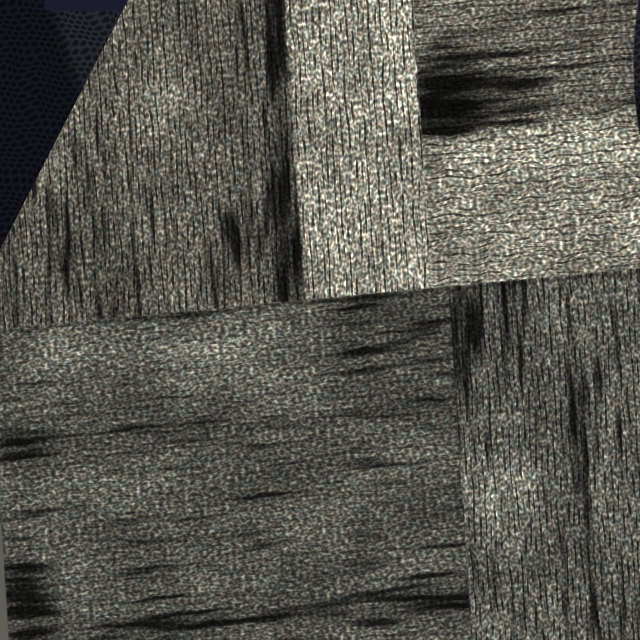
A Shadertoy shader for this texture:

```glsl
// Patchwork of coarse woven panels with worn streaks, beside dark navy cloth.
// Each panel runs its threads up or across; gradient noise gives the grain,
// and soft elliptical spots place the faded and the dark worn areas.

vec2 gradientAt(vec2 cell) {
    float angle = 6.2832 * fract(sin(dot(cell, vec2(127.1, 311.7))) * 43758.5);
    return vec2(cos(angle), sin(angle));
}

float noise(vec2 p) {
    vec2 i = floor(p), f = fract(p);
    vec2 w = f * f * f * (f * (f * 6.0 - 15.0) + 10.0);
    vec2 e = vec2(0.0, 1.0);
    float low = mix(dot(gradientAt(i), f), dot(gradientAt(i + e.yx), f - e.yx), w.x);
    float high = mix(dot(gradientAt(i + e), f - e), dot(gradientAt(i + 1.0), f - 1.0), w.x);
    return 1.5 * mix(low, high, w.y);
}

float spot(vec2 p, vec2 center, vec2 radius) {
    vec2 d = (p - center) / radius;
    return exp(-dot(d, d));
}

float edge(float d) {
    return smoothstep(-0.002, 0.002, d);
}

// q.x crosses the threads, q.y follows them; lined sets how clear the gaps are
float weave(vec2 q, float base, float wear, float crinkle, float lined) {
    q.x += crinkle * noise(q * vec2(28.0, 34.0));
    float thread = sin(720.0 * q.x + 2.5 * noise(q * vec2(45.0, 9.0)));
    float broken = smoothstep(-0.4, 0.3, noise(q * vec2(115.0, 32.0) + 41.0));
    float gap = smoothstep(0.1, 0.9, thread) * broken;
    float speck = noise(q * vec2(225.0, 175.0) + 31.0);
    float glint = noise(q * vec2(135.0, 115.0) + 57.0);
    float mottle = noise(q * vec2(11.0, 6.0) + 3.0) + 0.7 * noise(q * vec2(34.0, 20.0));
    float grain = exp(0.62 * speck + 0.42 * glint + 0.22 * mottle) * (1.0 - lined * gap);
    float streak = 0.6 * noise(q * vec2(66.0, 6.0) + 7.0) + 0.6 * noise(q * vec2(105.0, 11.0));
    float dark = smoothstep(0.1, 0.95, streak + wear + 0.3 * glint + 0.1 * mottle);
    float worn = 1.0 - 0.45 * clamp(wear, 0.0, 1.0);
    return base * grain * worn * (1.0 - 0.78 * dark);
}

// Dark cloth with a fine staggered knit
vec3 navyCloth(vec2 p) {
    vec2 g = p * vec2(80.0, 105.0) + 0.8 * noise(p * 25.0);
    g.x += 0.5 * mod(floor(g.y), 2.0);
    float knit = smoothstep(0.55, 0.2, length(fract(g) - 0.5));
    float fold = smoothstep(-0.01, 0.02, p.x - 0.08 - 0.33 * (0.98 - p.y))
               * smoothstep(0.82, 0.89, p.y);
    vec3 color = vec3(0.065, 0.07, 0.09) + 0.06 * fold;
    color *= 1.25 - 0.65 * knit;
    float band = edge(p.y - 0.983) * edge(p.x - 0.07);
    return mix(color, vec3(0.11, 0.11, 0.18), band);
}

void mainImage(out vec4 fragColor, in vec2 fragCoord) {
    vec2 p = fragCoord / iResolution.xy;

    // Slanted frame shared by threads and seams
    vec2 s = vec2(p.x + 0.065 * p.y, p.y - 0.095 * p.x);
    float ragged = 0.0012 * noise(p * 50.0);
    float upper = edge(s.y - 0.486 + ragged);
    float rightHalf = edge(s.x - 0.71 + ragged);
    float lowerRight = edge(s.x - 0.737 + ragged);

    // Upper left: dark upright panel joining a pale one
    float pale = smoothstep(-0.007, 0.007, s.x - 0.511 + 3.0 * ragged);
    float wear = 0.7 * spot(s, vec2(0.49, 0.58), vec2(0.026, 0.2))
               + 0.55 * spot(s, vec2(0.488, 0.92), vec2(0.018, 0.2))
               + 0.35 * spot(p, vec2(0.37, 0.62), vec2(0.05, 0.08))
               + 0.35 * spot(p, vec2(0.13, 0.62), vec2(0.07, 0.17))
               - 0.25 * spot(p, vec2(0.23, 0.85), vec2(0.13, 0.16));
    float base = 0.38 + 0.05 * spot(p, vec2(0.22, 0.84), vec2(0.12, 0.14));
    base = mix(base, 0.57, pale);
    float upright = weave(s, base, mix(wear, -0.35, pale), 0.001, 0.55);

    // Upper right: streaked top fading into a pale crinkled strip
    float top = smoothstep(0.69, 0.735, s.y - 0.1 * (p.x - 0.66) + 0.015 * noise(p * vec2(8.0, 40.0)));
    wear = 0.9 * spot(p, vec2(0.69, 0.83), vec2(0.06, 0.085))
         + 0.4 * spot(p, vec2(0.76, 0.85), vec2(0.12, 0.09))
         + 0.65 * spot(vec2(p.x, p.y - 0.2 * p.x), vec2(0.84, 0.635), vec2(0.2, 0.012));
    float crossed = weave(s.yx, mix(0.54, 0.42, top), mix(-0.4, wear, top),
                          mix(0.004, 0.0015, top), 0.4);
    float upperLight = mix(upright, crossed, rightHalf);

    // Lower left: threads across, worn at both ends
    wear = 0.5 * spot(p, vec2(0.04, 0.31), vec2(0.08, 0.04))
         + 0.75 * spot(p, vec2(0.04, 0.07), vec2(0.06, 0.055))
         + 0.4 * spot(p, vec2(0.65, 0.49), vec2(0.13, 0.07))
         + 0.55 * spot(p, vec2(0.68, 0.06), vec2(0.12, 0.035))
         + 0.4 * spot(s, vec2(0.46, 0.297), vec2(0.25, 0.012))
         + 0.45 * spot(s, vec2(0.35, 0.0), vec2(0.3, 0.02));
    float faded = spot(p, vec2(0.38, 0.46), vec2(0.12, 0.06))
                + spot(p, vec2(0.12, 0.455), vec2(0.09, 0.04));
    float across = weave(s.yx + 3.0, 0.325 + 0.11 * faded, wear - 0.3 * faded - 0.05, 0.002, 0.25);
    float hem = edge(0.014 - s.x) * edge(0.18 - p.y);
    across = mix(across, 0.36, hem);

    // Lower right: upright threads with one pale patch
    faded = spot(p, vec2(0.79, 0.25), vec2(0.06, 0.09));
    wear = 0.7 * spot(p, vec2(0.72, 0.47), vec2(0.028, 0.1))
         + 0.5 * spot(p, vec2(0.79, 0.50), vec2(0.035, 0.09))
         + 0.45 * spot(s, vec2(0.924, 0.23), vec2(0.018, 0.24));
    float side = weave(s + 5.0, 0.37 + 0.12 * faded, wear - 0.3 * faded, 0.001, 0.55);
    float light = mix(mix(across, side, lowerRight), upperLight, upper);
    light *= 1.0 - 0.3 * spot(s, vec2(s.x, 0.481), vec2(1.0, 0.004));

    // Warm grey thread dye with slight colour flecks
    vec3 tint = mix(vec3(1.0, 1.0, 0.91), vec3(1.02, 1.0, 0.9), upper);
    tint += vec3(0.06, -0.02, -0.04) * noise(p * 80.0 + 19.0);
    vec3 color = light * tint + 0.01;

    float cloth = max(edge(p.y - 0.61 - 1.95 * p.x),
                      edge(p.x - 0.99 - 0.8 * pow(abs(p.y - 0.9), 2.0)) * edge(p.y - 0.79));
    color = mix(color, navyCloth(p), cloth);
    fragColor = vec4(clamp(color, 0.0, 1.0), 1.0);
}
```
